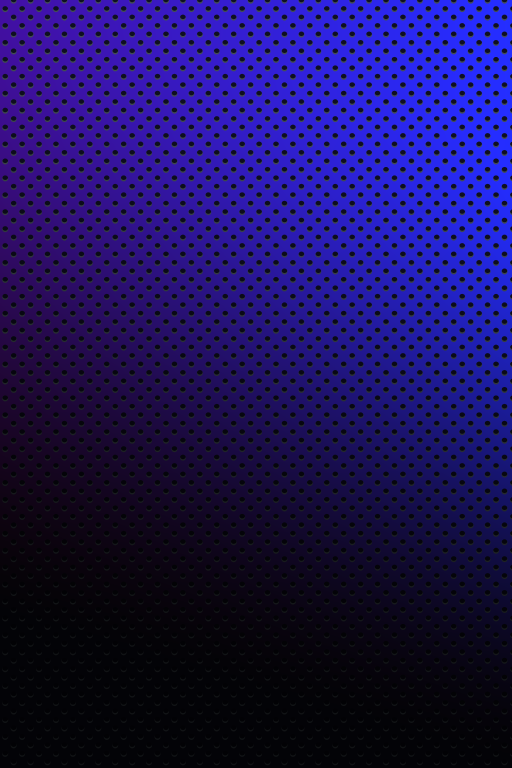
Give the GLSL for this pattern, as a Shadertoy shader.

```glsl
#define HOLES_ACROSS 30.25
#define LATTICE_OFFSET vec2(0.307, 0.54)
#define HOLE_RADIUS 0.175
#define LIP_SHIFT 0.085
#define VIOLET vec3(0.25, 0.05, 0.62)
#define ULTRAMARINE vec3(0.13, 0.17, 1.0)
#define NIGHT vec3(0.012, 0.010, 0.026)
#define PIT_COLOR vec3(0.06, 0.06, 0.13)
#define LIP_COLOR vec3(0.33, 0.38, 0.42)

// Offset from the nearest hole centre on a staggered lattice.
vec2 nearestHole(vec2 p) {
    vec2 a = fract(p + 0.5) - 0.5;
    vec2 b = fract(p) - 0.5;
    return dot(a, a) < dot(b, b) ? a : b;
}

// Antialiased disc coverage.
float disc(vec2 p, float radius, float pixel) {
    return clamp(0.5 + (radius - length(p)) / pixel, 0.0, 1.0);
}

// Light falls from the upper right into darkness.
float lightLevel(vec2 uv) {
    return smoothstep(0.2, 1.05, uv.y + 0.2 * uv.x);
}

// Red fades more slowly, leaving a purple cast in the shadows.
vec3 sheetColor(vec2 uv, float light) {
    vec3 tint = mix(VIOLET, ULTRAMARINE, uv.x);
    return NIGHT + tint * pow(vec3(light), vec3(0.65, 1.0, 1.0));
}

void mainImage(out vec4 fragColor, in vec2 fragCoord) {
    vec2 uv = fragCoord / iResolution.xy;
    float pixel = HOLES_ACROSS / iResolution.x;

    // Lattice units, measured from the upper left corner.
    vec2 p = vec2(fragCoord.x, iResolution.y - fragCoord.y) * pixel;
    vec2 q = nearestHole(p - LATTICE_OFFSET);

    float light = lightLevel(uv);
    vec3 color = sheetColor(uv, light);

    // Shadowed pit with a lit crescent along its lower lip.
    float hole = disc(q, HOLE_RADIUS, pixel);
    float pit = disc(q + vec2(0.0, LIP_SHIFT), HOLE_RADIUS, pixel);
    vec3 pitShade = PIT_COLOR * (0.15 + 0.85 * light);
    vec3 lipShade = LIP_COLOR * (0.2 + 0.6 * light);
    color = mix(color, mix(lipShade, pitShade, pit), hole);

    fragColor = vec4(color, 1.0);
}
```
